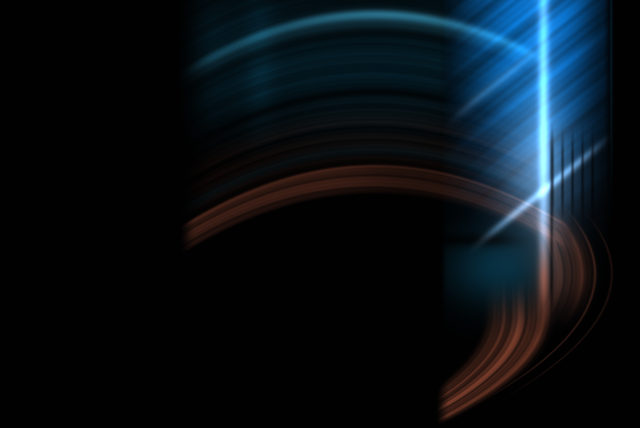
Write a WebGL 1 fragment shader that draws this background.

```glsl
precision highp float;
// Dark abstract light trails: teal and copper arcs sweeping into a blue glowing column.

uniform vec2 u_resolution;

const vec3 BASE = vec3(0.003, 0.003, 0.004);
const vec3 TEAL = vec3(0.02, 0.16, 0.22);
const vec3 MIST = vec3(0.16, 0.38, 0.46);
const vec3 BLUE = vec3(0.03, 0.40, 0.72);
const vec3 PALE = vec3(0.50, 0.66, 0.82);
const vec3 COPPER = vec3(0.46, 0.23, 0.16);
const vec3 EMBER = vec3(0.85, 0.42, 0.30);

const float LEFT_EDGE = 0.46;    // start of the arcs
const float SEAM = 1.035;        // left side of the blue panel
const float RIGHT_EDGE = 1.437;  // right side of the blue panel
const float BAR_X = 1.274;       // bright vertical bar
const float ARC_X = 0.88;        // crest of the arcs
const float ARC_BEND = 0.69;
const float RIB_STEP = 0.0235;   // spacing of the dark ribs

float glow(float d, float width) {
  d /= width;
  return exp(-d * d);
}

// Soft window that is 1 between lo and hi.
float band(float v, float lo, float hi, float soft) {
  return smoothstep(lo - soft, lo + soft, v) * (1.0 - smoothstep(hi - soft, hi + soft, v));
}

// Fine irregular filaments from layered sines, 0 to 1.
float strands(float v, float drift) {
  float s = 0.0;
  float freq = 130.0;
  float amp = 0.25;
  for (int i = 0; i < 4; i++) {
    s += amp * sin(v * freq + drift * (2.0 + float(i)) + float(i) * 1.7);
    freq *= 1.73;
    amp *= 0.72;
  }
  return clamp(0.5 + s, 0.0, 1.0);
}

// Teal haze and mist lines above, copper ribbon below.
vec3 arcs(vec2 p) {
  float a = p.y + ARC_BEND * (p.x - ARC_X) * (p.x - ARC_X);
  float fine = strands(a, p.x);
  float span = band(p.x, LEFT_EDGE, 1.25, 0.05);
  float leftPart = 1.0 - 0.6 * smoothstep(SEAM - 0.01, SEAM + 0.02, p.x);

  float haze = band(p.y, 0.73, 1.0, 0.13) * (0.45 + 0.25 * fine);
  haze *= 1.0 + 0.6 * glow(p.x - 0.61, 0.035);
  haze *= 1.0 - 0.65 * glow(a - 0.785, 0.012) - 0.5 * glow(a - 0.925, 0.018);
  vec3 c = TEAL * haze * span * leftPart;

  float mist = glow(a - 0.967, 0.012) + 0.35 * band(a, 0.935, 0.97, 0.015);
  mist *= 0.35 + 0.65 * glow(p.x - 0.92, 0.28);
  c += MIST * mist * span * 0.75;
  c += MIST * glow(a - 0.65, 0.012) * span * 0.12;
  c += COPPER * band(a, 0.62, 0.75, 0.04) * span * fine * 0.13;

  float ribbon = band(a, 0.553, 0.612, 0.009) * (0.25 + 0.4 * fine);
  ribbon += 0.45 * glow(a - 0.611, 0.004);
  ribbon *= band(p.x, 0.44, 1.32, 0.02) * (1.0 - 0.35 * smoothstep(0.75, 1.0, p.x));
  return c + COPPER * ribbon * 0.85;
}

// Blue column with diagonal beams, ribs and a pale core.
vec3 column(vec2 p) {
  float panel = smoothstep(SEAM - 0.005, SEAM + 0.015, p.x)
              * (1.0 - smoothstep(RIGHT_EDGE - 0.025, RIGHT_EDGE, p.x));
  float rise = smoothstep(0.38, 0.98, p.y);
  float body = smoothstep(1.0, 1.23, p.x) * (1.0 - 0.75 * smoothstep(1.31, 1.43, p.x));
  float slant = p.y - 0.8 * p.x;
  float rays = strands(slant * 0.45, p.x * 0.6);
  vec3 c = BLUE * body * rise * (0.7 + 0.5 * rays);

  // Teal pool beneath a dark crossing.
  c += TEAL * 1.1 * glow(p.x - 1.17, 0.12) * glow(p.y - 0.375, 0.085);
  c *= 1.0 - 0.75 * glow(p.y - 0.44, 0.016) * (1.0 - smoothstep(1.15, 1.26, p.x));

  // Diagonal beams and the pale cloud around the bar.
  float beam = glow(slant + 0.465, 0.012) * band(p.x, 1.15, 1.39, 0.06);
  beam += 0.4 * glow(slant + 0.125, 0.014) * band(p.x, 1.08, 1.24, 0.04);
  c += PALE * beam * 0.6;
  c += PALE * glow(p.x - 1.26, 0.085) * glow(p.y - 0.61, 0.15) * 0.55;

  float ribs = pow(0.5 + 0.5 * cos((p.x - 1.295) * 6.28318 / RIB_STEP), 4.0);
  c *= 1.0 - 0.55 * ribs * band(p.x, 1.29, 1.41, 0.012) * band(p.y, 0.50, 0.67, 0.05);
  return c * panel;
}

// Copper sweep folding back toward the bottom, with faint outer loops.
vec3 sweep(vec2 p) {
  float drop = max(0.265 - p.y, 0.0);
  float u = p.x + 4.0 * drop * drop;
  float seamCut = smoothstep(SEAM - 0.015, SEAM + 0.02, p.x);
  float tail = band(u, 1.16, 1.275, 0.035) * (1.0 - smoothstep(0.20, 0.36, p.y));
  tail *= 0.25 + 0.75 * strands(u * 0.8, p.y);
  tail += 0.5 * glow(u - 1.272, 0.007) * (1.0 - smoothstep(0.2, 0.3, p.y));
  vec3 c = COPPER * tail * seamCut;

  float w = p.x + 3.0 * (p.y - 0.36) * (p.y - 0.36);
  float haze = band(w, 1.29, 1.385, 0.025) * band(p.y, 0.29, 0.48, 0.07);
  c += COPPER * haze * (0.2 + 0.35 * strands(w, p.y));
  float loops = glow(w - 1.395, 0.003) + 0.6 * glow(w - 1.434, 0.003);
  return c + COPPER * loops * 0.35 * band(p.y, 0.10, 0.47, 0.06);
}

// Narrow bar: pale at the top, ember at its foot.
vec3 bar(vec2 p) {
  float warm = 1.0 - smoothstep(0.34, 0.48, p.y);
  float power = smoothstep(0.22, 0.36, p.y) * (0.65 + 0.35 * glow(p.y - 0.75, 0.2));
  float core = glow(p.x - BAR_X, 0.012) + 0.25 * glow(p.x - BAR_X, 0.035);
  return mix(PALE, EMBER, warm) * core * power * 0.75;
}

void main() {
  vec2 p = gl_FragCoord.xy / u_resolution * vec2(1.5, 1.0);
  vec3 c = BASE + arcs(p) + column(p) + sweep(p) + bar(p);
  c *= 1.0 - 0.5 * glow(p.x - 1.293, 0.004) * band(p.y, 0.28, 0.68, 0.05);
  c += TEAL * 0.5 * glow(p.x - RIGHT_EDGE + 0.004, 0.003) * smoothstep(0.45, 0.85, p.y);
  gl_FragColor = vec4(min(c, 1.0), 1.0);
}
```
